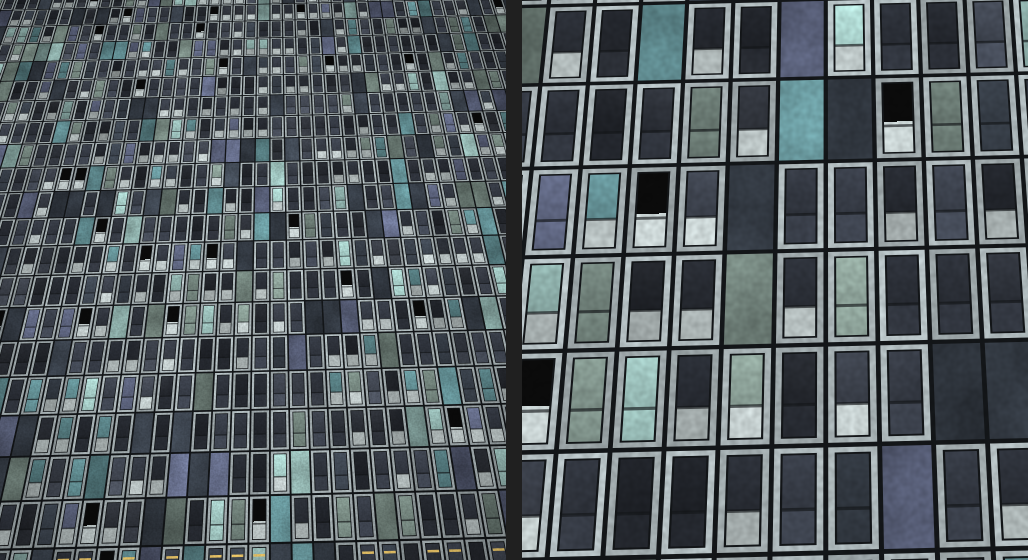
Left, the full canvas; right, a detail of the centre.
Write a WebGL 1 fragment shader that draws this pattern.

```glsl
precision highp float;
// A tall curtain wall seen from below: rows of narrow framed windows that
// shrink towards the top. A projective map turns the canvas into (column, row)
// cells; hashes and gradient noise choose each cell's glass, blind or panel.

uniform vec2 u_resolution;

// Perspective, in units of canvas height
const float CENTRE_X = 0.482;   // column line that stays vertical
const float BASE_Y = 0.030;     // bottom edge of row 0
const float ROW_H = 0.0892;     // row height at the base
const float COL_W = 0.0385;     // column width at the base
const float SHRINK = 0.040;     // foreshortening per row
const float TILT = 0.024;       // rise of the rows to the right
const float LAST_COL = 19.0;    // right end of the facade

// Window layout, as fractions of a cell
const vec2 JOINT = vec2(0.045, 0.022);
const vec2 FRAME = vec2(0.165, 0.072);
const vec2 GLASS = vec2(0.205, 0.090);
const float TRANSOM = 0.40;

// Share of cells of each kind
const float PANEL_SHARE = 0.20;
const float BLIND_SHARE = 0.30;
const float VENT_SHARE = 0.035;

const vec3 JOINT_COL = vec3(0.07, 0.08, 0.09);
const vec3 FRAME_COL = vec3(0.64, 0.68, 0.69);
const vec3 DARK_GLASS = vec3(0.16, 0.175, 0.205);
const vec3 SHEET_COL = vec3(0.76, 0.80, 0.80);
const vec3 SLATE = vec3(0.23, 0.26, 0.30);
const vec3 TEAL = vec3(0.40, 0.58, 0.60);
const vec3 SAGE = vec3(0.47, 0.54, 0.51);
const vec3 VIOLET = vec3(0.39, 0.42, 0.53);
const vec3 MINT = vec3(0.60, 0.74, 0.72);
const vec3 LAMP = vec3(0.95, 0.80, 0.42);
const float GRAIN = 0.10;

float hash(vec2 p) {
  vec3 q = fract(vec3(p.xyx) * 0.1031);
  q += dot(q, q.yzx + 33.33);
  return fract((q.x + q.y) * q.z);
}

float corner(vec2 cell, vec2 offset) {
  float a = 6.2832 * hash(cell);
  return dot(vec2(cos(a), sin(a)), offset);
}

// Gradient noise, roughly -0.7 to 0.7
float noise(vec2 p) {
  vec2 i = floor(p), f = p - i;
  vec2 u = f * f * f * (f * (f * 6.0 - 15.0) + 10.0);
  vec2 e = vec2(1.0, 0.0);
  return mix(mix(corner(i, f), corner(i + e, f - e), u.x),
             mix(corner(i + e.yx, f - e.yx), corner(i + 1.0, f - 1.0), u.x), u.y);
}

// Antialiased rectangle mask
float box(vec2 f, vec2 lo, vec2 hi, vec2 px) {
  vec2 m = clamp((f - lo) / px + 0.5, 0.0, 1.0) * clamp((hi - f) / px + 0.5, 0.0, 1.0);
  return m.x * m.y;
}

vec3 tint(float h) {
  if (h < 0.26) return SLATE;
  if (h < 0.47) return TEAL;
  if (h < 0.68) return SAGE;
  return h < 0.84 ? VIOLET : MINT;
}

// Glass behind the frame: dark panes, blinds, pale sheets, vents and lamps
vec3 glazing(vec2 f, vec2 id, vec2 px) {
  float tone = hash(id + 17.3), kind = hash(id + 41.7);
  float lower = clamp((TRANSOM - f.y) / px.y + 0.5, 0.0, 1.0);
  float sky = noise(vec2(id.x + f.x, id.y + f.y) * vec2(0.23, 0.47));
  vec3 c = DARK_GLASS * (0.65 + 0.75 * tone) + 0.10 * max(sky, 0.0);
  c *= mix(0.82 + 0.4 * f.y, 1.25, lower);
  if (kind < BLIND_SHARE) {
    c = tint(hash(id + 5.1)) * (0.75 + 0.35 * tone) * (0.86 + 0.3 * f.y);
    c *= 1.0 + 0.12 * lower;
  }
  // Pale sheets gather in stretches along a row
  float cluster = 0.34 + 0.55 * noise(id * vec2(0.19, 0.83) + 7.4);
  if (hash(id + 63.9) < cluster) {
    vec3 sheet = SHEET_COL * (0.78 + 0.25 * tone + 0.2 * sky);
    c = mix(c, sheet, lower);
  }
  if (hash(id + 88.2) < VENT_SHARE) c = mix(SHEET_COL, vec3(0.04), step(0.45, f.y));
  float bar = box(f, vec2(0.0, TRANSOM - 0.016), vec2(1.0, TRANSOM + 0.016), px);
  c = mix(c, JOINT_COL, 0.65 * bar);
  // Ceiling lights on the lowest floors
  float lit = step(id.y, -0.5) * step(0.35, tone) + step(abs(id.y), 0.1) * step(0.95, tone);
  return mix(c, LAMP, lit * box(f, vec2(0.24, 0.74), vec2(0.78, 0.79), px));
}

void main() {
  vec2 p = gl_FragCoord.xy / u_resolution.y;
  float rise = p.y - BASE_Y - TILT * (p.x - CENTRE_X);
  float row = rise / (ROW_H - SHRINK * rise);
  float depth = 1.0 + SHRINK * row;
  float col = (p.x - CENTRE_X) * depth / COL_W;
  vec2 grid = vec2(col, row), id = floor(grid), f = grid - id;
  vec2 px = vec2(depth / COL_W, depth * depth / ROW_H) / u_resolution.y;

  vec3 c = JOINT_COL;
  float body = box(f, JOINT, 1.0 - JOINT, px);
  float shade = hash(id + 29.6);
  if (hash(id) < PANEL_SHARE) {
    vec3 panel = tint(hash(id + 11.9)) * (0.72 + 0.38 * shade);
    c = mix(c, panel * (1.0 + 0.25 * noise(grid * vec2(0.9, 1.7))), body);
  } else {
    c = mix(c, FRAME_COL * (0.88 + 0.2 * shade), body);
    c = mix(c, JOINT_COL, box(f, FRAME, 1.0 - FRAME, px));
    c = mix(c, glazing(f, id, px), box(f, GLASS, 1.0 - GLASS, px));
  }
  c = mix(c, SLATE * 0.8, clamp((col - LAST_COL) / px.x + 0.5, 0.0, 1.0));

  // Film grain and darkened corners
  c *= 1.0 + GRAIN * (noise(p * 310.0) + noise(p * 170.0 + 9.0));
  vec2 v = gl_FragCoord.xy / u_resolution - 0.5;
  c *= 1.06 - 0.55 * dot(v, v);
  gl_FragColor = vec4(c, 1.0);
}
```
